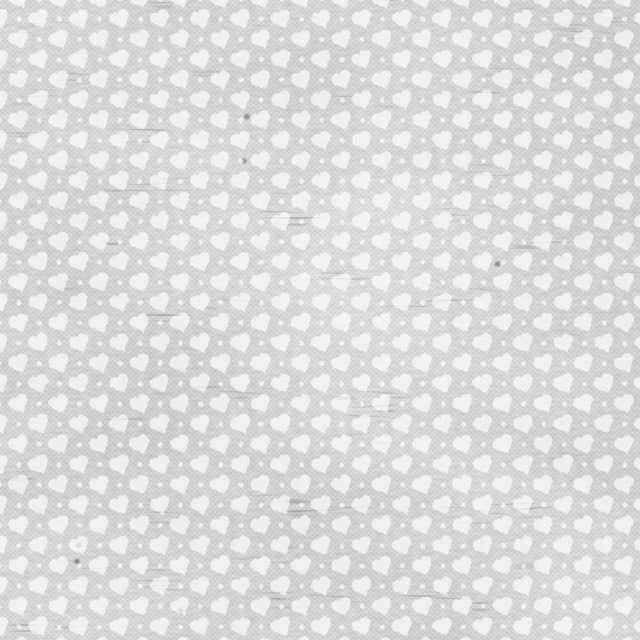
Reproduce this pattern procedurally as a WebGL 2 fragment shader.

```glsl
#version 300 es
precision highp float;
// Pale tilted hearts alternating with small dots on worn grey woven linen.

uniform vec2 u_resolution;
out vec4 fragColor;

// Layout: hearts and dots alternate like the squares of a checkerboard
const vec2 GRID = vec2(31.7, 31.6);             // checker cells across and down
const vec2 HEART_ANCHOR = vec2(0.3767, 0.6536); // centre of one heart
const float HEART_SIZE = 0.82;                  // in cells
const float HEART_TILT = 0.40;                  // radians, anticlockwise
const float TILT_JITTER = 0.16;
const float SIZE_JITTER = 0.07;
const float DOT_RADIUS = 0.12;
const float EDGE_SOFTNESS = 0.055;
const float EDGE_ROUGHNESS = 0.07;

// Cloth
const vec3 LINEN = vec3(0.828);
const vec3 INK = vec3(0.943);
const float WEAVE_FREQUENCY = 125.0;
const float WEAVE_DEPTH = 0.026;
const float FIBRE_DEPTH = 0.05;
const float SHADE_DEPTH = 0.045;
const float SLUB_DEPTH = 0.15;
const float SPECK_CHANCE = 0.010;
const float SPECK_CELLS = 30.0;
const float TAU = 6.2831853;

float hash(vec2 p) {
  vec3 q = fract(p.xyx * vec3(0.1031, 0.1030, 0.0973));
  q += dot(q, q.yzx + 33.33);
  return fract((q.x + q.y) * q.z);
}

float cornerSlope(vec2 cell, vec2 offset) {
  float angle = TAU * hash(cell);
  return dot(vec2(cos(angle), sin(angle)), offset);
}

float gradientNoise(vec2 p) {
  vec2 i = floor(p), f = fract(p);
  vec2 w = f * f * f * (f * (f * 6.0 - 15.0) + 10.0);
  vec2 e = vec2(0.0, 1.0);
  float low = mix(cornerSlope(i, f), cornerSlope(i + e.yx, f - e.yx), w.x);
  float high = mix(cornerSlope(i + e, f - e), cornerSlope(i + e.yy, f - e.yy), w.x);
  return mix(low, high, w.y);
}

// Signed distance to a heart with its tip at the origin, about 1.1 tall
float heartDistance(vec2 p) {
  p.x = abs(p.x);
  if (p.x + p.y > 1.0) return length(p - vec2(0.25, 0.75)) - sqrt(2.0) / 4.0;
  vec2 toNotch = p - vec2(0.0, 1.0);
  vec2 toSide = p - 0.5 * max(p.x + p.y, 0.0);
  return sqrt(min(dot(toNotch, toNotch), dot(toSide, toSide))) * sign(p.x - p.y);
}

// Distance, in cells, to the nearest heart or dot
float motifDistance(vec2 p) {
  vec2 home = floor(p + 0.5);
  float nearest = 1e3;
  for (int y = -1; y <= 1; y++) {
    for (int x = -1; x <= 1; x++) {
      vec2 cell = home + vec2(x, y);
      vec2 local = p - cell;
      if (mod(cell.x + cell.y, 2.0) < 0.5) {
        float tilt = HEART_TILT + TILT_JITTER * (hash(cell + 80.0) - 0.5);
        float size = HEART_SIZE * (1.0 + SIZE_JITTER * (hash(cell + 170.0) - 0.5));
        float c = cos(tilt), s = sin(tilt);
        vec2 upright = vec2(c * local.x + s * local.y, c * local.y - s * local.x);
        nearest = min(nearest, size * heartDistance(upright / size + vec2(0.0, 0.59)));
      } else {
        nearest = min(nearest, length(local) - DOT_RADIUS);
      }
    }
  }
  return nearest;
}

// Short dark horizontal threads, gathered in patches
float slubs(vec2 uv) {
  float thread = gradientNoise(uv * vec2(14.0, 210.0) + 31.0);
  float patches = gradientNoise(uv * vec2(6.0, 22.0) + 57.0);
  return smoothstep(0.12, 0.55, thread) * smoothstep(0.08, 0.5, patches);
}

// Rare tiny dark flecks
float specks(vec2 uv) {
  vec2 p = uv * SPECK_CELLS, cell = floor(p);
  vec2 centre = 0.3 + 0.4 * vec2(hash(cell + 11.0), hash(cell + 23.0));
  float present = step(hash(cell + 5.0), SPECK_CHANCE);
  return present * (1.0 - smoothstep(0.05, 0.2, length(fract(p) - centre)));
}

void main() {
  float shortSide = min(u_resolution.x, u_resolution.y);
  vec2 uv = gl_FragCoord.xy / shortSide;
  float pixel = 1.0 / shortSide;

  // Printed motif with edges broken up by the threads
  float rough = EDGE_ROUGHNESS * gradientNoise(uv * 150.0);
  float edge = max(EDGE_SOFTNESS, 0.75 * pixel * GRID.x);
  float distance = motifDistance((uv - HEART_ANCHOR) * GRID) + rough;
  float ink = 1.0 - smoothstep(-edge, edge, distance);

  // Weave fades out when too fine for the pixel size
  vec2 wave = cos(TAU * WEAVE_FREQUENCY * uv);
  float weave = wave.x * wave.y * (1.0 - smoothstep(0.3, 0.6, WEAVE_FREQUENCY * pixel));
  float fibre = gradientNoise(uv * vec2(70.0, 190.0) + 9.0);
  float shade = gradientNoise(uv * 2.5 + 3.0) + 0.6 * gradientNoise(uv * vec2(5.0, 11.0));

  // Cloth relief and wear show less through the ink
  float relief = WEAVE_DEPTH * weave + FIBRE_DEPTH * fibre + SHADE_DEPTH * shade;
  float wear = SLUB_DEPTH * slubs(uv) + 0.25 * specks(uv);
  vec3 colour = mix(LINEN, INK, ink);
  colour += relief * mix(1.0, 0.3, ink) - wear * mix(1.0, 0.35, ink);
  fragColor = vec4(clamp(colour, 0.0, 1.0), 1.0);
}
```
